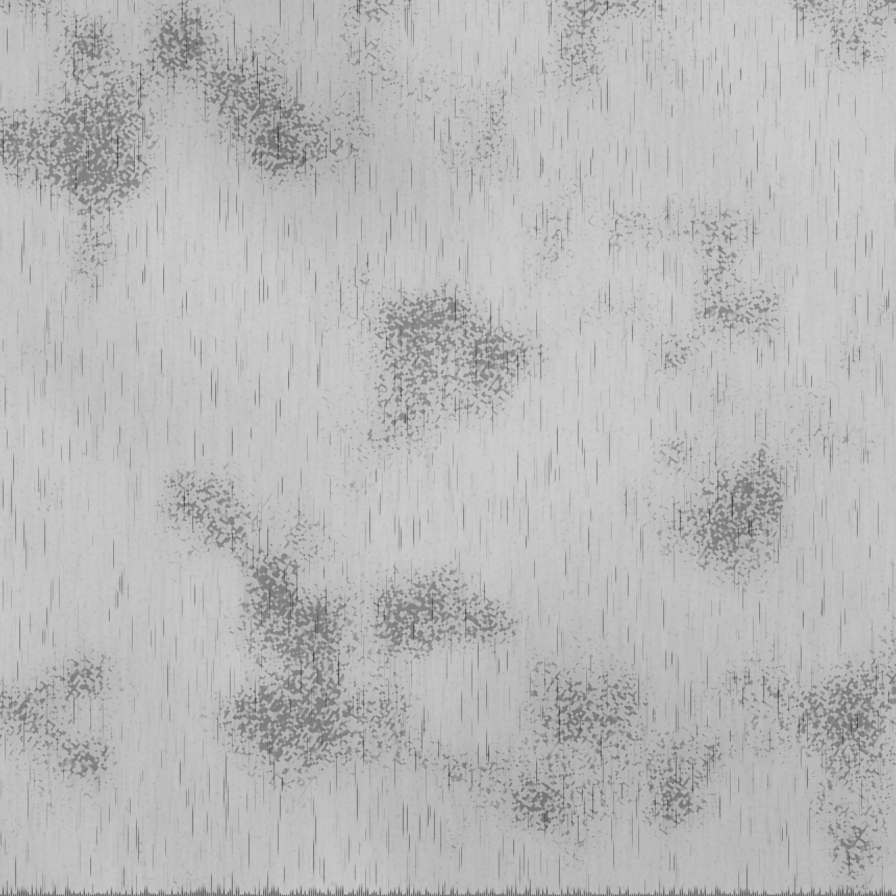
A WebGL 1 fragment shader for this texture:

```glsl
precision highp float;

uniform vec2 u_resolution;

// Tones
const float BASE_DARK = 0.726;
const float BASE_LIGHT = 0.790;
const float BLOTCH_SHADE = 0.065;
const float SPECKLE_SHADE = 0.19;
const float STREAK_SHADE = 0.27;
const float BRUSH_SHADE = 0.022;
const float FRINGE_TONE = 0.42;

// Sizes, as counts across the canvas
const float CLOUD_FREQ = 3.2;
const float BLOTCH_FREQ = 9.5;
const float GRAIN_FREQ = 350.0;
const float STREAK_COLUMNS = 430.0;
const float STREAK_ROWS = 18.0;
const vec2 BRUSH_FREQ = vec2(300.0, 24.0);

// Coverage
const vec2 BLOTCH_RANGE = vec2(0.43, 0.92);
const vec2 GRAIN_THRESHOLD = vec2(1.06, 0.40);
const float GRAIN_SOFTNESS = 0.22;
const float GRAIN_ANGLE = 0.6;
const float STREAK_RARITY = 8.0;
const float STREAK_HALF_WIDTH = 0.28;
const float FRINGE_HEIGHT = 0.016;

float hash(vec2 p) {
  vec3 q = fract(vec3(p.xyx) * 0.1031);
  q += dot(q, q.yzx + 33.33);
  return fract((q.x + q.y) * q.z);
}

float noise(vec2 p) {
  vec2 cell = floor(p);
  vec2 f = fract(p);
  f = f * f * (3.0 - 2.0 * f);
  float low = mix(hash(cell), hash(cell + vec2(1.0, 0.0)), f.x);
  float high = mix(hash(cell + vec2(0.0, 1.0)), hash(cell + 1.0), f.x);
  return mix(low, high, f.y);
}

// Broad soft clouds, stretched along a diagonal
float clouds(vec2 uv) {
  vec2 p = vec2(uv.x + uv.y, 0.6 * (uv.y - uv.x)) * CLOUD_FREQ;
  return 0.7 * noise(p + 41.0) + 0.3 * noise(p * 2.3 + 87.0);
}

float blotchDensity(vec2 uv) {
  vec2 p = uv * BLOTCH_FREQ;
  float n = 0.65 * noise(p + 13.0) + 0.35 * noise(p * 2.1 + 59.0);
  return smoothstep(BLOTCH_RANGE.x, BLOTCH_RANGE.y, n);
}

// Grain lattice is turned so that its rows do not show
float grainNoise(vec2 uv) {
  float c = cos(GRAIN_ANGLE);
  float s = sin(GRAIN_ANGLE);
  return noise(mat2(c, s, -s, c) * uv * GRAIN_FREQ + 601.0);
}

// Grains that crowd together where the blotch is dense
float speckles(float grain, float density) {
  float threshold = mix(GRAIN_THRESHOLD.x, GRAIN_THRESHOLD.y, density);
  return smoothstep(threshold - GRAIN_SOFTNESS, threshold + GRAIN_SOFTNESS, grain);
}

// Antialiased line down the middle of a column
float columnLine(float x, float halfWidth) {
  float pixel = STREAK_COLUMNS / u_resolution.x;
  float d = abs(fract(x) - 0.5);
  float right = min(d + 0.5 * pixel, halfWidth);
  float left = max(d - 0.5 * pixel, -halfWidth);
  return clamp((right - left) / pixel, 0.0, 1.0);
}

// Short vertical scratches with tapered ends
float streaks(vec2 uv) {
  float x = uv.x * STREAK_COLUMNS;
  float column = floor(x);
  float y = uv.y * STREAK_ROWS + STREAK_ROWS * hash(vec2(column, 7.0));
  vec2 cell = vec2(column, floor(y));
  float strength = pow(hash(cell + 211.0), STREAK_RARITY);
  float halfLength = mix(0.15, 0.49, hash(cell + 307.0));
  float taper = 1.0 - smoothstep(0.4 * halfLength, halfLength, abs(fract(y) - 0.5));
  return strength * taper * columnLine(x, STREAK_HALF_WIDTH);
}

// Uneven dark hairs rising from the lower edge
float fringe(vec2 uv) {
  float x = uv.x * STREAK_COLUMNS;
  float h = hash(vec2(floor(x), 503.0));
  float top = FRINGE_HEIGHT * (0.15 + 0.85 * h * h);
  float rise = 1.0 - smoothstep(0.2 * top, top, uv.y);
  return rise * columnLine(x, 0.4);
}

void main() {
  vec2 uv = gl_FragCoord.xy / u_resolution;

  // Brushed ground
  float grain = grainNoise(uv);
  float tone = mix(BASE_DARK, BASE_LIGHT, smoothstep(0.15, 0.8, clouds(uv)));
  tone += BRUSH_SHADE * (noise(uv * BRUSH_FREQ + 151.0) - 0.5);
  tone += BRUSH_SHADE * (0.5 - grain);

  // Stains and marks
  float density = blotchDensity(uv);
  tone -= BLOTCH_SHADE * density;
  tone -= SPECKLE_SHADE * speckles(grain, density);
  tone -= STREAK_SHADE * streaks(uv);
  tone = mix(tone, FRINGE_TONE, fringe(uv));

  gl_FragColor = vec4(vec3(tone), 1.0);
}
```
